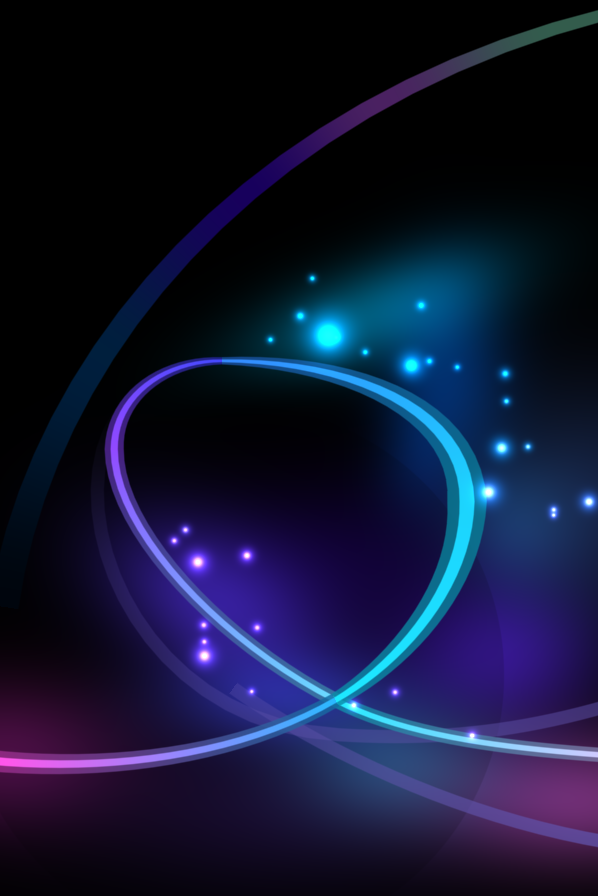
Write a Shadertoy shader that draws this background.

```glsl
// Neon ribbon looping over black, with soft coloured glows and drifting sparks.
// Ribbons are tapering cubic Bezier strokes, glows are Gaussian ellipses, and
// small sparks are jittered along two curved trails.

const float HEIGHT = 1.5;        // canvas is 1 wide and 1.5 high
const int CURVE_STEPS = 20;
const float CORE_SHARE = 0.38;   // bright core relative to ribbon width
const float SPARK_JITTER = 0.13;
const vec3 CYAN = vec3(.06, .80, .96);
const vec3 BLUE = vec3(.20, .22, .90);
const vec3 VIOLET = vec3(.48, .22, .88);
const vec3 PINK = vec3(.92, .25, .80);
const vec3 LILAC = vec3(.75, .68, .95);
const vec3 HAZE = vec3(.38, .33, .68);

// Joints of the main ribbon
const vec2 CROSSING = vec2(.561, .328);
const vec2 RIGHT = vec2(.781, .66);
const vec2 TOP = vec2(.371, .896);
const vec2 LEFT = vec2(.191, .748);

// Main lights: x, y, size
const vec3 LIGHTS[8] = vec3[8](
    vec3(.549, .938, .018), vec3(.688, .888, .010), vec3(.817, .676, .010),
    vec3(.839, .750, .008), vec3(.331, .559, .009), vec3(.342, .402, .009),
    vec3(.413, .570, .006), vec3(.985, .660, .007));

vec2 hash2(float n) {
    return fract(sin(vec2(n * 12.99 + 1.3, n * 78.23 + 4.7)) * 4375.85);
}

// Soft ellipse: center in xy, radii in zw
float glow(vec2 p, vec4 e, float angle) {
    float c = cos(angle), s = sin(angle);
    vec2 q = mat2(c, -s, s, c) * (p - e.xy) / e.zw;
    return exp(-dot(q, q));
}
float glow(vec2 p, vec4 e) { return glow(p, e, 0.0); }

// Distance to a Bezier curve and parameter of its nearest point
vec2 nearest(vec2 p, vec2 a, vec4 handles, vec2 d) {
    vec2 b = handles.xy, c = handles.zw, best = vec2(10, 0), from = a;
    float n = float(CURVE_STEPS);
    for (int i = 1; i <= CURVE_STEPS; i++) {
        float t = float(i) / n, u = 1.0 - t;
        vec2 to = u*u*u*a + 3.0*u*u*t*b + 3.0*u*t*t*c + t*t*t*d;
        vec2 seg = to - from;
        float h = clamp(dot(p - from, seg) / dot(seg, seg), 0.0, 1.0);
        float dist = length(p - from - h * seg);
        if (dist < best.x) best = vec2(dist, (float(i - 1) + h) / n);
        from = to;
    }
    // Cut the ends square so that joined pieces do not overlap
    if (dot(p - a, b - a) < 0.0 || dot(p - d, d - c) >= 0.0) best.x = 10.0;
    return best;
}

float fill(float dist, float halfWidth) {
    float aa = 1.0 / iResolution.x;
    return 1.0 - smoothstep(halfWidth - aa, halfWidth + aa, dist);
}

void ribbon(inout vec3 col, vec2 p, vec2 a, vec4 handles, vec2 d,
            vec2 widths, vec3 startCol, vec3 endCol) {
    vec2 n = nearest(p, a, handles, d);
    float w = mix(widths.x, widths.y, n.y);
    vec3 tint = mix(startCol, endCol, n.y);
    col = mix(col, tint * .68, .82 * fill(n.x, w));
    col = mix(col, min(tint * 1.08 + .05, 1.0), fill(n.x, w * CORE_SHARE));
}

void veil(inout vec3 col, vec2 p, vec2 a, vec4 handles, vec2 d, vec2 alpha) {
    vec2 n = nearest(p, a, handles, d);
    col = mix(col, HAZE, mix(alpha.x, alpha.y, n.y) * fill(n.x, .011));
}

vec3 spark(vec2 p, vec2 center, float size) {
    float d = length(p - center) / size;
    vec3 halo = mix(vec3(.42, .22, 1), vec3(0, .6, 1), smoothstep(.58, .72, center.y));
    vec3 core = mix(vec3(1, .85, 1), vec3(.1, .95, 1), smoothstep(.7, .9, center.y));
    return core * exp(-d*d*1.4) + halo * (.7 * exp(-d*d*.25) + .25 * exp(-d*.8));
}

vec2 trail(vec2 a, vec2 b, vec2 c, float t) {
    return mix(mix(a, b, t), mix(b, c, t), t);
}

void mainImage(out vec4 fragColor, in vec2 fragCoord) {
    vec2 p = fragCoord / iResolution.xy * vec2(1, HEIGHT);

    // Upper glows and the dark hollow of the loop
    vec3 col = vec3(0, .34, .44) * glow(p, vec4(.625, .975, .23, .08), .35);
    col += vec3(0, .16, .38) * glow(p, vec4(.75, .87, .10, .16));
    col += vec3(0, .08, .20) * glow(p, vec4(.69, .75, .07, .10));
    col *= 1.0 - .95 * glow(p, vec4(.42, .77, .22, .09));
    col += vec3(.08, .13, .25) * glow(p, vec4(.98, .66, .20, .20));
    col += vec3(.03, .13, .18) * glow(p, vec4(.86, .62, .10, .10));

    // Lower glows and a faint shaded disc
    col += vec3(.22, .14, .62) * glow(p, vec4(.36, .49, .20, .12), -.5);
    col += vec3(.06, 0, .20) * glow(p, vec4(.58, .56, .26, .14));
    col += vec3(.19, .07, .50) * glow(p, vec4(.83, .40, .17, .12));
    col += vec3(.10, .14, .45) * glow(p, vec4(.47, .33, .20, .08));
    col += vec3(.07, .27, .33) * glow(p, vec4(.66, .22, .16, .10));
    col += vec3(.42, .17, .42) * glow(p, vec4(.98, .16, .24, .11));
    col += vec3(.32, .06, .28) * glow(p, vec4(0, .24, .20, .12));
    col += vec3(.10, .05, .20) * glow(p, vec4(.47, .15, .35, .14));
    col *= 1.0 - .13 * fill(length(p - vec2(.39, .37)), .453);

    // Wide dim arc whose hue shifts along its length
    vec2 arc = nearest(p, vec2(.006, .484), vec4(.068, .895, .41, 1.324), vec2(1.016, 1.477));
    vec3 hue = mix(vec3(0, .02, .05), vec3(0, .12, .24), smoothstep(0.0, .35, arc.y));
    hue = mix(hue, vec3(.09, 0, .36), smoothstep(.35, .6, arc.y));
    hue = mix(hue, vec3(.29, .13, .38), smoothstep(.6, .77, arc.y));
    hue = mix(hue, vec3(.20, .36, .30), smoothstep(.77, .95, arc.y));
    col = mix(col, hue, fill(arc.x, mix(.025, .010, arc.y)));

    // Translucent outer strands
    vec2 dip = vec2(.566, .27);
    veil(col, p, vec2(.215, .826), vec4(.078, .68, .215, .289), dip, vec2(0, .4));
    veil(col, p, dip, vec4(.723, .26, .859, .273), vec2(1.016, .318), vec2(.4, .5));
    veil(col, p, vec2(.39, .348), vec4(.527, .25, .762, .133), vec2(1.016, .09), vec2(.3, .75));

    // Main ribbon: falling strand, then the strand rising around the loop
    ribbon(col, p, TOP, vec4(.273, .896, .191, .836), LEFT, vec2(.006, .016), BLUE, VIOLET);
    ribbon(col, p, LEFT, vec4(.191, .611, .371, .426), CROSSING, vec2(.016, .012), VIOLET, mix(LILAC, CYAN, .6));
    ribbon(col, p, CROSSING, vec4(.684, .2645, .859, .246), vec2(1.035, .234), vec2(.012), CYAN, LILAC);
    ribbon(col, p, vec2(-.02, .227), vec4(.176, .207, .4, .234), CROSSING, vec2(.018, .012), PINK, mix(BLUE, CYAN, .7));
    ribbon(col, p, CROSSING, vec4(.674, .394, .781, .523), RIGHT, vec2(.012, .033), CYAN, CYAN * .9);
    ribbon(col, p, RIGHT, vec4(.781, .816, .586, .896), TOP, vec2(.033, .006), CYAN * .9, mix(BLUE, CYAN, .4));

    // Main lights and scattered sparks
    for (int i = 0; i < 8; i++) col += spark(p, LIGHTS[i].xy, LIGHTS[i].z);
    for (int i = 0; i < 22; i++) {
        float k = float(i);
        vec2 r = hash2(k + 3.0);
        vec2 at = i < 13
            ? trail(vec2(.41, .98), vec2(.78, 1.03), vec2(.98, .62), (k + .5) / 13.0)
            : trail(vec2(.27, .66), vec2(.25, .31), vec2(.82, .31), (k - 12.5) / 9.0);
        col += .8 * spark(p, at + (r - .5) * SPARK_JITTER, mix(.003, .005, r.x));
    }
    fragColor = vec4(min(col, 1.0), 1.0);
}
```
